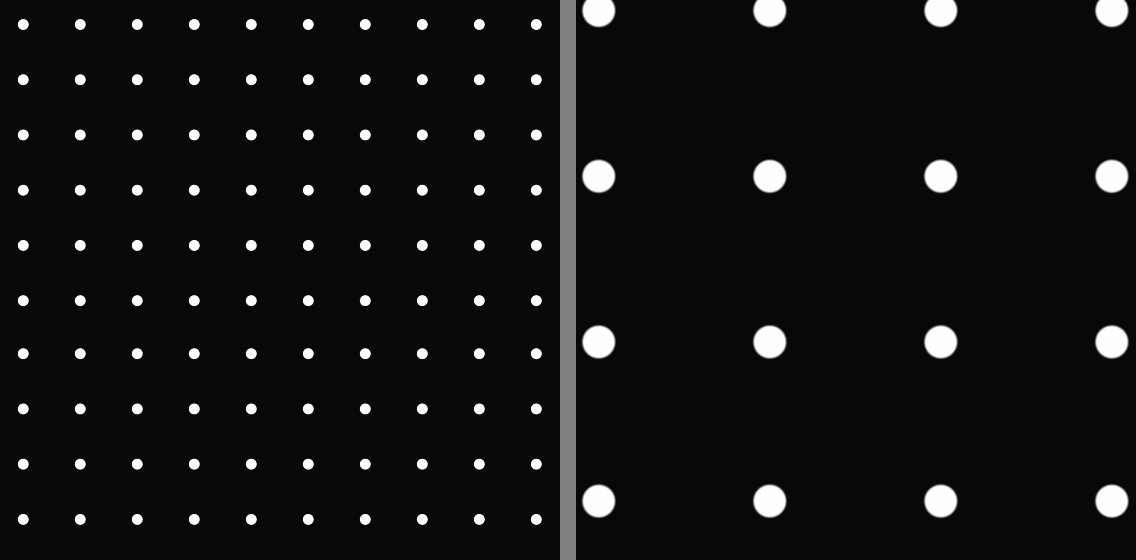
Left, the full canvas; right, a detail of the centre.
Reproduce this pattern procedurally as a three.js fragment shader.

```glsl
// Ten by ten grid of small white dots on a near-black ground.
varying vec2 vUv;

const vec3 GROUND = vec3(0.031, 0.031, 0.039);
const vec3 DOT = vec3(0.995);
const vec2 COUNT = vec2(10.0);
const vec2 FIRST = vec2(0.0415, 0.0725);    // centre of the lower left dot
const vec2 PITCH = vec2(0.1018, 0.09863);
const float RADIUS = 0.0097;
const float SOFTNESS = 0.001;
const float SEAM = 0.415;                   // height of the one narrower row gap
const float SEAM_SHIFT = 0.0039;

// Moves everything above the seam down by the given shift.
vec2 closeGap(vec2 p, float seam, float shift) {
  return p + vec2(0.0, shift * step(seam, p.y));
}

// Offset from the nearest point of a finite grid.
vec2 gridOffset(vec2 p, vec2 first, vec2 pitch, vec2 count) {
  vec2 index = floor((p - first) / pitch + 0.5);
  return p - first - pitch * clamp(index, vec2(0.0), count - 1.0);
}

// Coverage of a disc with a smoothed edge.
float disc(vec2 offset, float radius, float softness) {
  return 1.0 - smoothstep(-softness, softness, length(offset) - radius);
}

void main() {
  vec2 p = closeGap(vUv, SEAM, SEAM_SHIFT);
  vec2 offset = gridOffset(p, FIRST, PITCH, COUNT);
  float coverage = disc(offset, RADIUS, SOFTNESS);
  gl_FragColor = vec4(mix(GROUND, DOT, coverage), 1.0);
}
```
